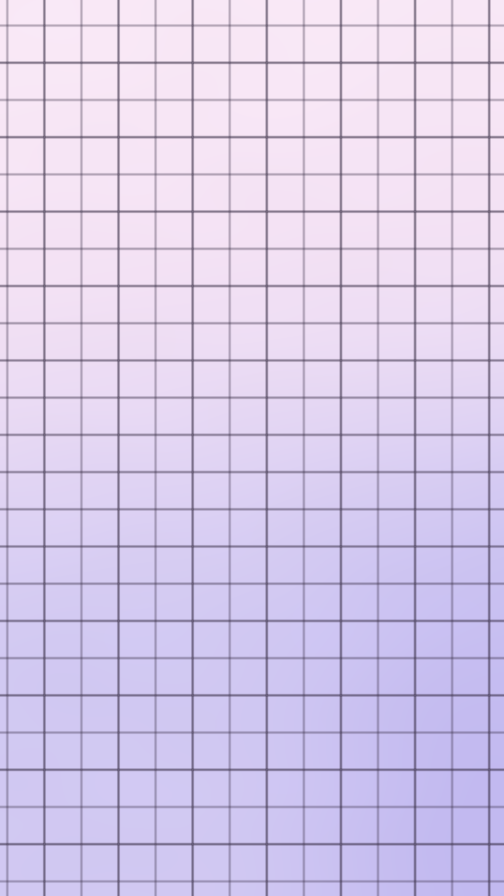
This pattern is drawn by a Shadertoy shader. Its source:

```glsl
const vec2 PITCH = vec2(0.07355, 0.04153);
const vec2 FIRST_LINE = vec2(0.0145, 0.0163);
const vec2 BEAT = vec2(1.0, 1.045);
const float LINE_RADIUS = 0.0025;
const float PI = 3.14159265;

const vec3 PINK = vec3(0.975, 0.91, 0.965);
const vec3 ROSE = vec3(0.955, 0.885, 0.957);
const vec3 LILAC = vec3(0.82, 0.787, 0.95);
const vec3 PERIWINKLE = vec3(0.75, 0.715, 0.94);
const vec3 INK = vec3(0.20, 0.16, 0.25);

vec2 hashGradient(vec2 cell) {
    vec2 h = vec2(dot(cell, vec2(127.1, 311.7)), dot(cell, vec2(269.5, 183.3)));
    return 2.0 * fract(sin(h) * 43758.55) - 1.0;
}

float gradientNoise(vec2 p) {
    vec2 i = floor(p);
    vec2 f = fract(p);
    vec2 u = f * f * (3.0 - 2.0 * f);
    vec2 e = vec2(1.0, 0.0);
    float bottom = mix(dot(hashGradient(i), f),
                       dot(hashGradient(i + e.xy), f - e.xy), u.x);
    float top = mix(dot(hashGradient(i + e.yx), f - e.yx),
                    dot(hashGradient(i + e.xx), f - e.xx), u.x);
    return mix(bottom, top, u.y);
}

// Pink to lilac wash, deepening toward the lower right
vec3 wash(vec2 uv) {
    float depth = 1.0 - uv.y + 0.08 * (uv.x - 0.5);
    vec3 color = mix(PINK, ROSE, smoothstep(0.0, 0.32, depth));
    color = mix(color, LILAC, smoothstep(0.24, 0.74, depth));
    float corner = smoothstep(0.35, 1.0, uv.x) * smoothstep(0.42, 0.95, depth);
    return mix(color, PERIWINKLE, 0.85 * corner);
}

// Coverage of evenly spaced lines whose weight alternates with a slow beat
float ruledLines(float coord, float first, float pitch, float span, float beat, float radius) {
    float position = (coord - first) / pitch;
    float index = floor(position + 0.5);
    float dist = abs(position - index) * pitch * span;
    float weight = 0.47 - 0.13 * cos(PI * beat * index);
    return weight * (1.0 - smoothstep(0.0, radius, dist));
}

void mainImage(out vec4 fragColor, in vec2 fragCoord) {
    vec2 uv = fragCoord / iResolution.xy;
    float aspect = iResolution.x / iResolution.y;
    float radius = max(LINE_RADIUS, 1.1 / iResolution.y);

    // Faint mottling in the wash
    vec3 color = wash(uv) + 0.008 * gradientNoise(uv * vec2(4.0, 12.0));

    // Grid, with crossings no darker than the heavier line
    float columns = ruledLines(uv.x, FIRST_LINE.x, PITCH.x, aspect, BEAT.x, radius);
    float rows = ruledLines(uv.y, FIRST_LINE.y, PITCH.y, 1.0, BEAT.y, radius);
    float ink = 1.0 - (1.0 - columns) * (1.0 - rows);
    fragColor = vec4(mix(color, INK, min(ink, 0.68)), 1.0);
}
```
